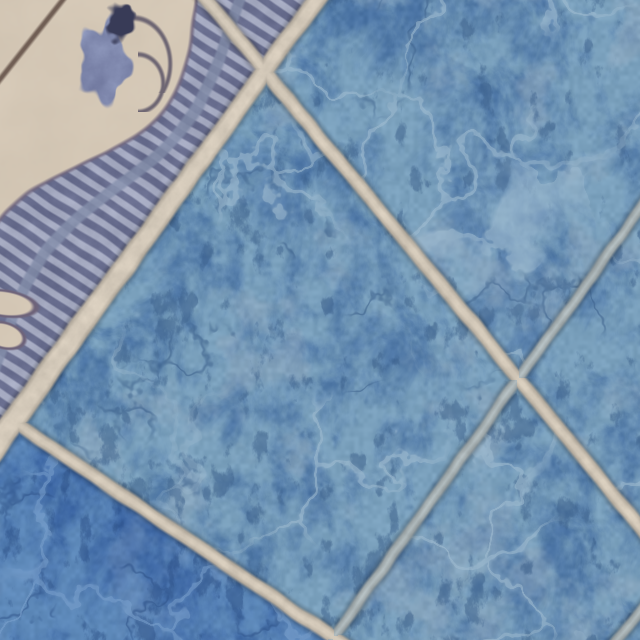
This texture is drawn by a Shadertoy shader. Its source:

```glsl
// Mottled blue stone floor tiles with pale grout, beside a cream border with a striped ribbon and flower.

float hash(vec2 p) {
    vec3 q = fract(vec3(p.xyx) * 0.1031);
    q += dot(q, q.yzx + 33.33);
    return fract((q.x + q.y) * q.z);
}

float noise(vec2 p) {
    vec2 i = floor(p), f = fract(p);
    f = f * f * (3.0 - 2.0 * f);
    return mix(mix(hash(i), hash(i + vec2(1, 0)), f.x),
               mix(hash(i + vec2(0, 1)), hash(i + vec2(1, 1)), f.x), f.y);
}

float fbm(vec2 p) {
    float sum = 0.0, amp = 0.5;
    for (int i = 0; i < 5; i++) {
        sum += amp * noise(p);
        p = mat2(1.6, 1.2, -1.2, 1.6) * p + 7.3;
        amp *= 0.5;
    }
    return sum;
}

// Signed distance to the line a-b, positive on its left
float side(vec2 p, vec2 a, vec2 b) {
    vec2 d = normalize(b - a), q = p - a;
    return d.x * q.y - d.y * q.x;
}

// Soft-edged coverage of the region d < 0
float cover(float d, float soft) {
    return 1.0 - smoothstep(-soft, soft, d);
}

// Distance to the nearest border between jittered cells
float cellEdge(vec2 p) {
    vec2 base = floor(p), f = fract(p);
    float first = 8.0, second = 8.0;
    for (int k = 0; k < 9; k++) {
        vec2 g = vec2(k % 3 - 1, k / 3 - 1);
        vec2 jitter = vec2(hash(base + g + 50.0), hash(base + g + 93.0));
        float d = length(g + jitter - f);
        second = min(second, max(first, d));
        first = min(first, d);
    }
    return second - first;
}

vec3 stone(vec2 p, float id) {
    vec2 q = p + id * vec2(3.7, 5.1);
    float cloud = fbm(q * 6.0), grain = fbm(q * vec2(42.0, 30.0) + cloud * 3.0);
    vec3 col = mix(vec3(0.29, 0.45, 0.64), vec3(0.48, 0.63, 0.74), smoothstep(0.22, 0.58, cloud * 0.55 + grain * 0.45));
    col = mix(col, vec3(0.58, 0.67, 0.75), 0.45 * smoothstep(0.52, 0.72, fbm(q * 13.0 + 20.0)));
    col += 0.06 * (noise(q * 140.0) - 0.5);
    // Dark pits and short cracks
    float pit = smoothstep(0.6, 0.73, fbm(q * vec2(38.0, 24.0) + 11.0));
    float crack = (1.0 - smoothstep(0.0, 0.025, abs(fbm(q * 9.0 + 40.0) - 0.5))) * smoothstep(0.55, 0.75, noise(q * 11.0));
    col = mix(col, vec3(0.22, 0.36, 0.53), 0.5 * max(pit, crack));
    // Pale branching veins that fade in and out
    vec2 warp = vec2(fbm(q * 9.0 + 3.0), fbm(q * 9.0 + 17.0)) - 0.5;
    float edge = cellEdge(q * 4.8 + warp * 1.1);
    float fade = smoothstep(0.3, 0.6, noise(q * 6.5 + 8.0));
    float vein = (1.0 - smoothstep(0.01, 0.05, edge)) + 0.3 * (1.0 - smoothstep(0.0, 0.14, edge));
    return mix(col, vec3(0.63, 0.74, 0.82), 0.6 * min(vein, 1.0) * fade);
}

vec3 border(vec2 p, float along, float off, float px) {
    vec3 cream = vec3(0.83, 0.78, 0.71) + 0.04 * (fbm(p * 14.0) - 0.5);
    vec3 col = mix(cream, vec3(0.44, 0.37, 0.33), cover(abs(side(p, vec2(0, 0.876), vec2(0.098, 1))) - 0.004, 0.003));
    // Two curled stems
    for (int i = 0; i < 2; i++) {
        vec2 r = mix(vec2(0.058, 0.072), vec2(0.04, 0.045), float(i));
        vec2 q = p - mix(vec2(0.208, 0.9), vec2(0.215, 0.87), float(i));
        float ring = abs(length(q / r) - 1.0) * r.x - 0.003;
        col = mix(col, vec3(0.43, 0.4, 0.45), cover(ring, px + 0.001) * step(0.0, q.x) * step(-0.045, q.y));
    }
    // Ragged flower head with a dark calyx
    vec2 f = (p - vec2(0.163, 0.902)) / vec2(0.043, 0.073);
    float petal = length(f) - 0.88 - 0.16 * cos(5.0 * atan(f.y, f.x) + 0.6) - 0.25 * (noise(p * 70.0) - 0.5);
    vec3 lilac = mix(vec3(0.43, 0.46, 0.61), vec3(0.58, 0.62, 0.76), fbm(p * 38.0));
    col = mix(col, lilac, cover(petal, 0.07));
    col = mix(col, vec3(0.22, 0.23, 0.34), cover(length((p - vec2(0.189, 0.965)) * vec2(1.0, 0.7)) - 0.014 - 0.012 * noise(p * 90.0), 0.004));
    // Ribbon: cross stripes, smooth middle band, dark outline
    float top = 0.146 + 0.054 * cos((along - 0.24) * 10.47);
    float stripe = smoothstep(-0.5, 0.6, sin(along * 285.0 + off * 12.0 + noise(p * 25.0)));
    vec3 ribbon = mix(vec3(0.41, 0.43, 0.56), vec3(0.65, 0.67, 0.76), stripe);
    ribbon = mix(ribbon, vec3(0.51, 0.55, 0.66), 0.85 * cover(abs(off - top * 0.56) - 0.009, 0.003));
    ribbon += 0.1 * (fbm(p * 45.0) - 0.5);
    col = mix(col, ribbon, cover(off - top, px));
    col = mix(col, vec3(0.44, 0.4, 0.49), 0.8 * cover(abs(off - top) - 0.003, 0.003));
    // Cream petals lying over the ribbon
    for (int i = 0; i < 2; i++) {
        vec2 q = (p - vec2(0.006, 0.526 - 0.05 * float(i))) / vec2(0.045 - 0.016 * float(i), 0.018);
        float d = length(q + vec2(0, 0.3 * q.x)) - 1.0;
        col = mix(col, vec3(0.43, 0.39, 0.48), cover(d - 0.22, 0.1));
        col = mix(col, cream, cover(d, 0.1));
    }
    return col;
}

void mainImage(out vec4 fragColor, in vec2 fragCoord) {
    vec2 p = fragCoord / iResolution.xy;
    float px = 1.0 / iResolution.y;
    vec2 wob = p + 0.003 * (vec2(noise(p * 28.0), noise(p * 28.0 + 9.0)) - 0.5);
    // Corners of the middle tile
    vec2 A = vec2(0.414, 0.889), B = vec2(0.81, 0.408), C = vec2(0.521, 0.004), D = vec2(0.02, 0.342);
    float upper = side(wob, A, B), right = side(wob, C, B), lower = side(wob, D, C);
    float edge = side(wob, D, A), corner = side(wob, vec2(0.9635, 0), vec2(1, 0.043));

    float id = 1.0 + step(0.0, upper) + 2.0 * step(right, 0.0) + 4.0 * step(lower, 0.0) * step(0.0, right) + 8.0 * step(corner, 0.0);
    vec3 col = stone(p, id);
    col *= mix(vec3(1), vec3(0.76, 0.85, 0.98), step(lower, 0.0) * step(0.0, right));
    float along = dot(p - D, normalize(A - D));
    if (edge > 0.0) col = border(p, along, edge, px);

    // Joints: shadowed rims, then grout with a lighter ridge
    float wide = mix(0.019, 0.014, clamp(along / 0.65, 0.0, 1.0));
    vec4 d = abs(vec4(upper, min(abs(right), abs(corner)), lower, edge)) - vec4(0.0105, 0.008, 0.0105, wide);
    if (edge > 0.0) d.z = 1.0;
    float joint = min(min(d.x, d.y), min(d.z, d.w));
    col *= 1.0 - 0.25 * cover(joint - 0.004, 0.006);
    vec3 grout = mix(vec3(0.81, 0.77, 0.71), vec3(0.68, 0.72, 0.73), step(d.y, min(d.x, min(d.z, d.w))));
    grout *= mix(0.86, 1.03, smoothstep(0.0, -0.009, joint)) + 0.14 * (fbm(p * 60.0) - 0.5);
    col = mix(col, grout, cover(joint, 0.0015 + px));
    fragColor = vec4(col, 1.0);
}
```
